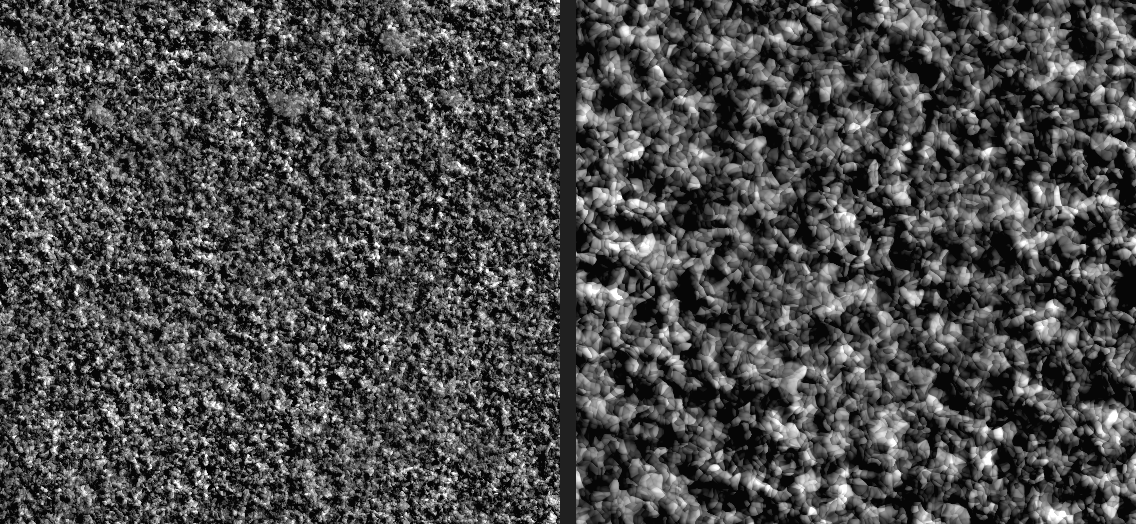
Left, the full canvas; right, a detail of the centre.
Give the GLSL for this texture, as a Shadertoy shader.

```glsl
// Coarse grey soil: fine gritty grains on clumpy relief with a few pebbles, lit from the upper right.

const vec2 LIGHT = vec2(0.8, 0.6);
const float BASE_TONE = 0.29;
const float STONE_TONE = 0.5;
const float BLACK_POINT = 0.025;

float hash(vec2 p) {
    return fract(sin(dot(p, vec2(127.1, 311.7))) * 43758.5453);
}

vec2 hash2(vec2 p) {
    return vec2(hash(p), hash(p + 57.3));
}

mat2 rotation(float angle) {
    float c = cos(angle), s = sin(angle);
    return mat2(c, s, -s, c);
}

float noise(vec2 p) {
    vec2 i = floor(p), f = fract(p);
    f = f * f * (3.0 - 2.0 * f);
    float low = mix(hash(i), hash(i + vec2(1, 0)), f.x);
    float high = mix(hash(i + vec2(0, 1)), hash(i + vec2(1, 1)), f.x);
    return mix(low, high, f.y);
}

// Lit and shaded flanks of bumps, centred on zero
float relief(vec2 p, float frequency, float angle) {
    mat2 turn = rotation(angle);
    vec2 q = p * frequency;
    return noise(turn * q) - noise(turn * (q + LIGHT * 0.8));
}

// Warped cells with crisp edges: skewed random tone, slight dome and a lit side
float grains(vec2 p, float frequency) {
    vec2 q = p * frequency;
    q += 1.2 * vec2(noise(q * 0.6), noise(q * 0.6 + 31.0));
    vec2 cell = floor(q);
    float sum = 0.0, total = 0.0;
    for (int y = -1; y <= 1; y++) {
        for (int x = -1; x <= 1; x++) {
            vec2 id = cell + vec2(x, y);
            vec2 offset = q - id - hash2(id);
            float weight = exp(-18.0 * dot(offset, offset));
            float tone = 0.52 * (pow(hash(id + 91.7), 2.0) - 0.333);
            float dome = 0.2 * (0.45 - length(offset));
            sum += weight * (tone + dome + 0.18 * dot(offset, LIGHT));
            total += weight;
        }
    }
    return sum / total;
}

float pebbleCover(vec2 p, vec2 centre, float radius, float angle) {
    vec2 q = rotation(angle) * (p - centre) / (radius * vec2(1.0, 0.62));
    float d = length(q) + 0.5 * (noise(p * 75.0) - 0.5);
    return 1.0 - smoothstep(0.75, 1.05, d);
}

// Lays one rough pebble and its shadow over the ground tone
float addPebble(float ground, float grit, vec2 p, vec2 centre, float radius, float angle) {
    float cover = pebbleCover(p, centre, radius, angle);
    float shadow = pebbleCover(p + LIGHT * radius * 0.5, centre, radius, angle);
    float facing = dot(p - centre, LIGHT) / radius;
    float stone = STONE_TONE + 0.16 * facing + 0.6 * grit;
    return mix(ground - 0.2 * shadow, stone, 0.85 * cover);
}

// Thin straw lying at a random angle in some cells of a grid
float fibre(vec2 p, float frequency) {
    vec2 id = floor(p * frequency);
    vec2 centre = (id + 0.35 + 0.3 * hash2(id + 5.0)) / frequency;
    vec2 q = rotation(6.283 * hash(id + 13.0)) * (p - centre);
    q.y += 8.0 * q.x * q.x;
    float halfLength = mix(0.004, 0.012, hash(id + 17.0));
    float d = length(vec2(max(abs(q.x) - halfLength, 0.0), q.y));
    return step(0.7, hash(id + 23.0)) * (1.0 - smoothstep(0.0006, 0.002, d));
}

void mainImage(out vec4 fragColor, in vec2 fragCoord) {
    vec2 p = fragCoord / iResolution.y;
    float aspect = iResolution.x / iResolution.y;

    // Two sizes of grain over rounded clumps and pits
    float grit = 0.88 * grains(p, 155.0) + 0.62 * grains(rotation(0.5) * p + 3.0, 270.0);
    float clumps = 0.30 * relief(p, 60.0, 0.4)
                 + 0.34 * relief(p, 110.0, 1.1)
                 + 0.13 * relief(p, 28.0, 0.8)
                 + 0.36 * (noise(rotation(0.7) * p * 78.0) - 0.5);
    float contrast = mix(0.85, 1.35, noise(p * 13.0 + 4.0));
    float tone = BASE_TONE + contrast * (grit + clumps);
    tone += 0.06 * (noise(p * 7.0) - 0.5);

    // Small clods scattered on a grid
    float clodGrid = 11.0;
    vec2 id = floor(p * clodGrid);
    vec2 clod = (id + 0.25 + 0.5 * hash2(id)) / clodGrid;
    float size = mix(0.005, 0.014, pow(hash(id + 3.0), 2.0));
    if (hash(id + 41.0) > 0.5) {
        tone = addPebble(tone, grit, p, clod, size, 6.283 * hash(id + 7.0));
    }

    // Larger pebbles along the upper part
    for (int i = 0; i < 7; i++) {
        vec2 seed = vec2(float(i), 2.0);
        vec2 centre = vec2((float(i) + hash(seed)) / 7.0 * aspect, 0.75 + 0.17 * hash(seed + 9.0));
        float radius = mix(0.02, 0.042, hash(seed + 19.0));
        tone = addPebble(tone, grit, p, centre, radius, 1.4 * hash(seed + 29.0) - 0.7);
    }

    tone = mix(tone, 0.55 + 0.5 * grit, 0.6 * fibre(p, 14.0));
    fragColor = vec4(vec3(clamp(tone, BLACK_POINT, 1.0)), 1.0);
}
```
